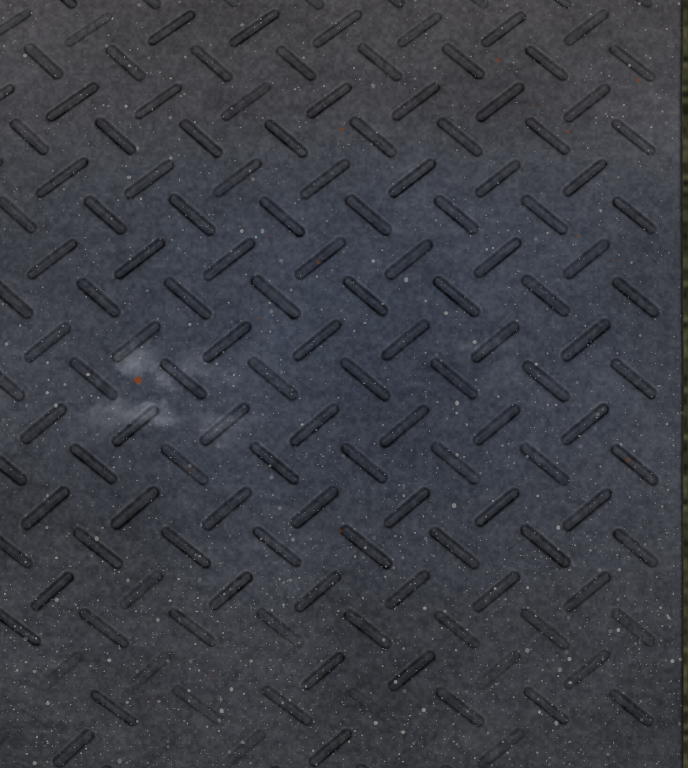
This texture is drawn by a Shadertoy shader. Its source:

```glsl
// Worn dark rubber tread plate: alternating diagonal raised bars, dust and scuffs.

const vec2 CELL = vec2(0.1176, 0.1092);      // spacing of bars, in canvas heights
const vec2 ANCHOR = vec2(0.763, 0.4466);     // centre of one rising bar
const vec2 FALLING_OFFSET = vec2(0.54, -0.465);
const float BAR_HALF = 0.0325;
const float BAR_RADIUS = 0.0068;
const float PLATE_EDGE = 0.888;

const vec3 RUBBER = vec3(0.232, 0.236, 0.253);
const vec3 BLUE_SHEEN = vec3(0.215, 0.237, 0.282);
const vec3 GREY_WEAR = vec3(0.262, 0.256, 0.268);
const vec3 DUST = vec3(0.62, 0.61, 0.59);
const vec3 RUST = vec3(0.48, 0.25, 0.13);
const vec3 OLIVE = vec3(0.21, 0.21, 0.15);

float hash(vec2 p) {
    vec3 q = fract(vec3(p.xyx) * 0.1031);
    q += dot(q, q.yzx + 33.33);
    return fract((q.x + q.y) * q.z);
}

float noise(vec2 p) {
    vec2 i = floor(p), f = fract(p);
    f = f * f * (3.0 - 2.0 * f);
    return mix(mix(hash(i), hash(i + vec2(1, 0)), f.x),
               mix(hash(i + vec2(0, 1)), hash(i + vec2(1, 1)), f.x), f.y);
}

float fbm(vec2 p) {
    float sum = 0.0, amp = 0.5;
    for (int i = 0; i < 5; i++) {
        sum += amp * noise(p);
        p = mat2(1.6, 1.2, -1.2, 1.6) * p + 7.3;
        amp *= 0.5;
    }
    return sum;
}

float blob(vec2 p, vec2 centre, vec2 size) {
    vec2 q = (p - centre) / size;
    return exp(-dot(q, q));
}

// Lattice coordinates, with the spacing tightening toward top and bottom
vec2 lattice(vec2 p) {
    vec2 d = p - ANCHOR;
    float row = d.y / CELL.y;
    return vec2(d.x / CELL.x * (1.0 + 0.33 * d.y * d.y), row * (1.0 + 0.0026 * row * row));
}

// Shades one family of bars; slant is +1 for rising, -1 for falling
vec3 addBars(vec3 col, vec2 g, float slant, float soft, vec2 p) {
    vec2 id = floor(g + 0.5);
    vec2 seed = id + 40.0 + 17.0 * slant;
    vec2 jitter = vec2(hash(seed), hash(seed + 9.1)) - 0.5;
    vec2 q = (g - id) * CELL - jitter * 0.004;
    vec2 dir = vec2(0.77 * slant, 0.638);
    float along = dot(q, dir);
    float across = dot(q, vec2(-dir.y, dir.x) * slant);
    float halfLen = BAR_HALF * mix(0.88, 1.03, hash(seed + 3.7));
    float radius = BAR_RADIUS * mix(0.85, 1.02, hash(seed + 5.3));
    float d = length(vec2(max(abs(along) - halfLen, 0.0), across)) - radius;

    // Wear: lower rows, the upper corners and random bars are flattened
    float worn = 0.85 * smoothstep(0.34, 0.02, p.y) + 0.35 * smoothstep(0.78, 1.0, p.y);
    float height = clamp(1.1 - worn * hash(seed + 1.9) * 1.25 - 0.35 * hash(seed + 6.1), 0.15, 1.0);
    height *= 0.75 + 0.4 * noise(p * 60.0);
    if (slant > 0.0 && id.x > 0.5) height = 0.0;

    float body = smoothstep(soft, -soft, d);
    float side = across / radius;
    float outline = exp(-pow(d / 0.0019, 2.0));
    float lower = smoothstep(0.5, -0.8, side);
    float halo = exp(-max(d, 0.0) / 0.004) * (1.0 - body);
    float ridge = exp(-pow((side - 0.25) / 0.3, 2.0)) * body;
    float dark = 0.25 * body + outline * mix(0.22, 0.52, lower) + 0.12 * halo;
    col *= 1.0 - height * min(dark, 0.7);
    col += height * ridge * 0.035;
    return col + height * 0.05 * exp(-pow((d - 0.0035) / 0.0014, 2.0)) * smoothstep(0.0, 1.0, side);
}

// One layer of scattered grit; returns coverage, at most one grain per cell
float grit(vec2 p, float freq, float density) {
    vec2 g = p * freq, id = floor(g);
    vec2 centre = 0.3 + 0.4 * vec2(hash(id + 2.3), hash(id + 8.9));
    float radius = mix(0.07, 0.22, pow(hash(id + 4.4), 2.0));
    float d = length((fract(g) - centre) * vec2(1.0, 0.8 + 0.5 * hash(id))) - radius;
    float soft = max(0.06, 0.6 * freq / iResolution.y);
    return step(hash(id + freq), density) * smoothstep(soft, -soft, d) * mix(0.3, 1.0, hash(id + 6.6));
}

void mainImage(out vec4 fragColor, in vec2 fragCoord) {
    vec2 p = fragCoord / iResolution.y;
    float soft = max(0.0011, 0.8 / iResolution.y);

    // Mottled rubber with broad colour drift
    float cloud = fbm(p * 6.0 + 3.0);
    vec3 col = mix(RUBBER, BLUE_SHEEN, blob(p, vec2(0.48, 0.55), vec2(0.45, 0.3)));
    col = mix(col, GREY_WEAR, smoothstep(0.7, 1.0, p.y));
    col *= 0.88 + 0.36 * cloud;
    col *= 1.0 + 0.14 * blob(p, vec2(0.62, 0.77), vec2(0.25, 0.12));
    col *= mix(0.9, 1.0, smoothstep(0.0, 0.4, p.y));

    vec2 g = lattice(p);
    col = addBars(col, g, 1.0, soft, p);
    col = addBars(col, g - FALLING_OFFSET, -1.0, soft, p);

    // Fine grain and faint brushed streaks
    float grain = noise(p * 300.0) + noise(p * 150.0 + 5.0) - 1.0;
    col += 0.05 * grain + 0.05 * (fbm(vec2(p.x * 25.0 + p.y * 20.0, p.y * 90.0)) - 0.48);

    // Pale scuffs
    float wisps = smoothstep(0.42, 0.75, fbm(p * vec2(22.0, 28.0) + cloud * 4.0));
    float scuff = blob(p, vec2(0.18, 0.51), vec2(0.08, 0.06)) + 0.6 * blob(p, vec2(0.26, 0.46), vec2(0.07, 0.04));
    scuff += 0.35 * blob(p, vec2(0.67, 0.54), vec2(0.1, 0.04)) + 0.4 * blob(p, vec2(0.73, 1.0), vec2(0.05, 0.015));
    col += wisps * scuff * 0.2;

    // Grit, thicker in the lower part
    float density = mix(0.14, 0.05, smoothstep(0.1, 0.6, p.y)) * (0.4 + 1.3 * cloud);
    for (int i = 0; i < 3; i++) {
        float freq = 75.0 + 65.0 * float(i);
        col = mix(col, DUST, 0.75 * grit(p + float(i) * 0.37, freq, density));
    }
    col = mix(col, RUST, 0.7 * grit(p + 1.7, 65.0, 0.008));
    col = mix(col, RUST, smoothstep(0.006, 0.003, length(p - vec2(0.18, 0.505))));

    // Plate rim and the ground beyond it
    float rim = p.x - PLATE_EDGE - 0.002 * (noise(vec2(p.y * 8.0, 2.0)) - 0.5);
    col *= 1.0 - 0.5 * exp(-pow(rim / 0.0025, 2.0));
    col = mix(col, OLIVE * (0.5 + noise(p * 130.0)), smoothstep(-soft, soft, rim - 0.001));
    fragColor = vec4(clamp(col, 0.0, 1.0), 1.0);
}
```
